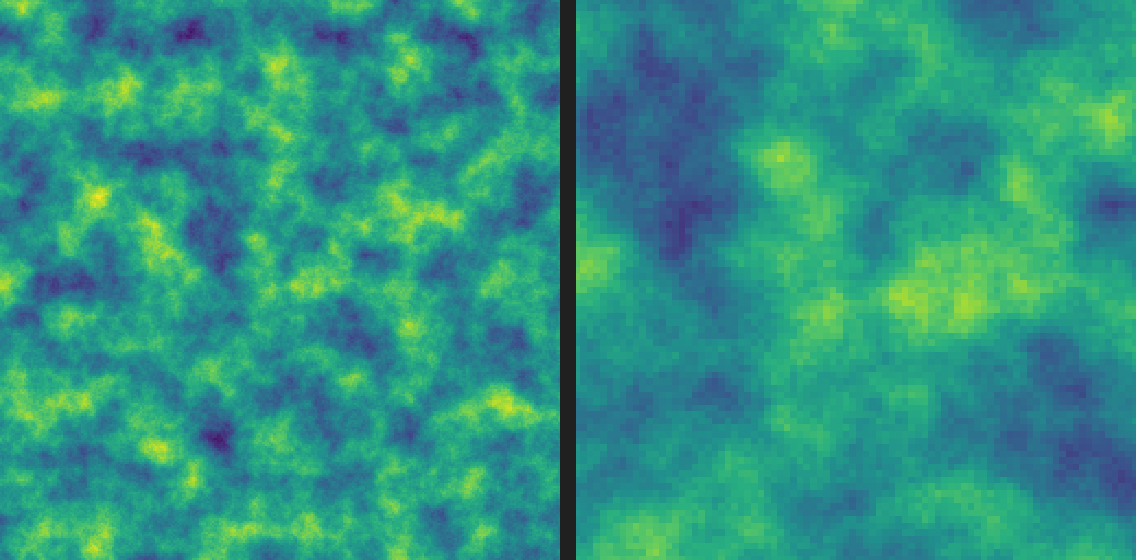
Left: the whole. Right: its middle third, enlarged.
This texture is drawn by a Shadertoy shader. Its source:

```glsl
const float GRID_CELLS = 256.0;     // square cells across the canvas
const float BASE_FREQUENCY = 9.0;   // largest blobs across the canvas
const int OCTAVES = 5;
const float PERSISTENCE = 0.57;
const float MEAN_LEVEL = 0.53;
const float CONTRAST = 0.48;
const float GRAIN = 0.06;           // full width of the per-cell jitter
const float TAU = 6.2832;

// Dark violet through teal to yellow
const vec3 RAMP[9] = vec3[9](
    vec3(0.267, 0.005, 0.329),
    vec3(0.279, 0.175, 0.483),
    vec3(0.230, 0.322, 0.546),
    vec3(0.173, 0.449, 0.558),
    vec3(0.128, 0.567, 0.551),
    vec3(0.158, 0.684, 0.502),
    vec3(0.369, 0.789, 0.383),
    vec3(0.678, 0.864, 0.190),
    vec3(0.993, 0.906, 0.144));

float hash(vec2 p) {
    return fract(sin(dot(p, vec2(127.1, 311.7))) * 43758.5453);
}

// Contribution of one lattice corner's random unit gradient
float cornerSlope(vec2 corner, vec2 offset) {
    float angle = TAU * hash(corner);
    return dot(vec2(cos(angle), sin(angle)), offset);
}

float gradientNoise(vec2 p) {
    vec2 cell = floor(p);
    vec2 f = fract(p);
    vec2 fade = f * f * f * (f * (f * 6.0 - 15.0) + 10.0);
    vec2 e = vec2(1.0, 0.0);
    float bottom = mix(cornerSlope(cell, f),
                       cornerSlope(cell + e.xy, f - e.xy), fade.x);
    float top = mix(cornerSlope(cell + e.yx, f - e.yx),
                    cornerSlope(cell + e.xx, f - e.xx), fade.x);
    return mix(bottom, top, fade.y);
}

float fractalNoise(vec2 p) {
    float sum = 0.0;
    float amplitude = 1.0;
    for (int i = 0; i < OCTAVES; i++) {
        sum += amplitude * gradientNoise(p);
        p = p * 2.0 + vec2(17.37, 41.61);
        amplitude *= PERSISTENCE;
    }
    return sum;
}

vec3 colourRamp(float level) {
    float x = clamp(level, 0.0, 1.0) * 8.0;
    int stop = min(int(x), 7);
    return mix(RAMP[stop], RAMP[stop + 1], x - float(stop));
}

void mainImage(out vec4 fragColor, in vec2 fragCoord) {
    vec2 uv = fragCoord / iResolution.xy;

    // Sample once per square cell
    vec2 cell = floor(uv * GRID_CELLS);
    vec2 samplePoint = (cell + 0.5) / GRID_CELLS;

    // Cloudy field with fine grain
    float level = MEAN_LEVEL + CONTRAST * fractalNoise(samplePoint * BASE_FREQUENCY);
    level += GRAIN * (hash(cell + 73.0) - 0.5);

    fragColor = vec4(colourRamp(level), 1.0);
}
```
